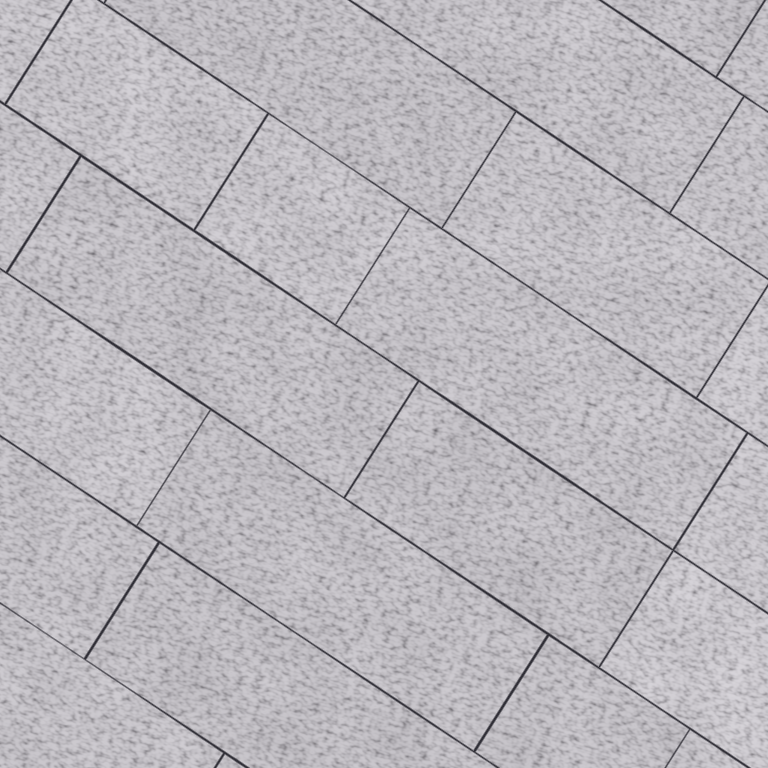
Give the GLSL for this texture, as a Shadertoy shader.

```glsl
const float ANGLE = 0.588;            // slope of the courses
const float COURSE = 0.1811;          // course height
const float FIRST_COURSE = -0.6145;   // upper edge of the first course
const int COURSES = 8;
const int SLABS = 6;
const float PERIOD = 2.194;           // sum of the slab lengths
const float LENGTHS[SLABS] = float[](0.2956, 0.2214, 0.5286, 0.3984, 0.5286, 0.2214);
const float SHIFTS[COURSES] = float[](-0.216, -0.168, -0.404, 0.079, -0.315, -0.918, -0.878, -0.655);
const float JOINT_SKEW = 0.022;
const float JOINT_THIN = 0.0006;      // half widths
const float JOINT_WIDE = 0.0018;
const float JOINT_SOFTNESS = 0.002;
const float GRAIN_ANGLE = 0.3;
const vec2 GRAIN_SCALE = vec2(85.0, 140.0);
const float GRAIN_CONTRAST = 0.15;
const float SLAB_CONTRAST = 0.04;
const float MOTTLE_CONTRAST = 0.035;
const vec3 SLAB_COLOR = vec3(0.758, 0.747, 0.768);
const vec3 JOINT_COLOR = vec3(0.19, 0.185, 0.215);

float hash(vec2 p) {
    vec3 q = fract(vec3(p.xyx) * 0.1031);
    q += dot(q, q.yzx + 33.33);
    return fract((q.x + q.y) * q.z);
}

vec2 gradient(vec2 cell) {
    float a = 6.2832 * hash(cell + 57.0);
    return vec2(cos(a), sin(a));
}

float gradientNoise(vec2 p) {
    vec2 i = floor(p), f = fract(p);
    vec2 w = f * f * f * (f * (f * 6.0 - 15.0) + 10.0);
    vec2 e = vec2(0.0, 1.0);
    float a = dot(gradient(i), f);
    float b = dot(gradient(i + e.yx), f - e.yx);
    float c = dot(gradient(i + e.xy), f - e.xy);
    float d = dot(gradient(i + e.yy), f - e.yy);
    return mix(mix(a, b, w.x), mix(c, d, w.x), w.y);
}

vec2 rotate(vec2 p, float a) {
    float c = cos(a), s = sin(a);
    return vec2(c * p.x + s * p.y, c * p.y - s * p.x);
}

// Share of a soft pixel covered by a line of the given half width
float lineCoverage(float dist, float halfWidth, float pixel) {
    float h = 0.5 * pixel;
    return clamp((min(dist + h, halfWidth) - max(dist - h, -halfWidth)) / pixel, 0.0, 1.0);
}

// Short slanted streaks with deeper dark pits
float stoneGrain(vec2 p) {
    vec2 q = rotate(p, GRAIN_ANGLE) * GRAIN_SCALE;
    float g = gradientNoise(q) + 0.8 * gradientNoise(q * 1.93 + 31.7);
    return g - 0.8 * g * g;
}

void mainImage(out vec4 fragColor, in vec2 fragCoord) {
    vec2 p = fragCoord / iResolution.y;
    p.y = 1.0 - p.y;
    float pixel = max(1.0 / iResolution.y, JOINT_SOFTNESS);

    // Course coordinates
    vec2 q = rotate(p, ANGLE);
    float v = (q.y - FIRST_COURSE) / COURSE;
    int course = clamp(int(floor(v)), 0, COURSES - 1);
    float skew = JOINT_SKEW * COURSE * (fract(v) - 0.5);
    float along = mod(q.x - skew - SHIFTS[course], PERIOD);

    // Slab within the course and distance to its ends
    int slab = 0;
    float start = 0.0, toStart = 1.0, toEnd = 1.0;
    for (int i = 0; i < SLABS; i++) {
        float end = start + LENGTHS[i];
        if (along >= start && along < end) {
            slab = i;
            toStart = along - start;
            toEnd = end - along;
        }
        start = end;
    }

    // Stone surface
    vec2 slabId = vec2(float(slab), float(course));
    float tone = GRAIN_CONTRAST * stoneGrain(p + 0.37 * slabId);
    tone += SLAB_CONTRAST * (hash(slabId + 4.0) - 0.5);
    tone += MOTTLE_CONTRAST * gradientNoise(p * 14.0);
    vec3 color = SLAB_COLOR + tone;

    // Cross joints, each with its own width
    int joint = toStart < toEnd ? slab : (slab + 1) % SLABS;
    float crossWidth = mix(JOINT_THIN, JOINT_WIDE, hash(vec2(float(joint), slabId.y) + 19.0));
    float gap = lineCoverage(min(toStart, toEnd), crossWidth, pixel);

    // Long joints, width drifting along the course
    float edge = floor(v + 0.5);
    float drift = gradientNoise(vec2(q.x * 3.5, edge * 7.3 + 0.4));
    float wear = 0.25 * gradientNoise(vec2(q.x * 70.0, edge * 5.7));
    float longWidth = mix(JOINT_THIN, JOINT_WIDE, clamp(0.5 + drift + wear, 0.0, 1.0));
    gap = max(gap, lineCoverage(abs(v - edge) * COURSE, longWidth, pixel));

    fragColor = vec4(mix(color, JOINT_COLOR, gap), 1.0);
}
```
